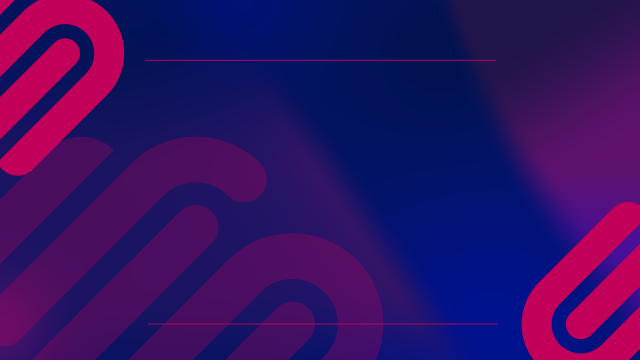
Give the GLSL for this background, as a WebGL 1 fragment shader.

```glsl
precision highp float;
// Deep blue backdrop with soft violet light folds, crossed by diagonal rounded
// bands: two solid crimson badges in opposite corners, translucent arches at
// lower left, and two thin rules. Built from distance functions and gradients.
// The canvas is 16 by 9 units with the origin at the lower left.

uniform vec2 u_resolution;

const float CANVAS_HEIGHT = 9.0;

const vec3 BLUE = vec3(0.01, 0.075, 0.37);
const vec3 BRIGHT_BLUE = vec3(0.0, 0.07, 0.58);
const vec3 TOP_BLUE = vec3(0.0, 0.065, 0.48);
const vec3 NAVY = vec3(0.0, 0.07, 0.29);
const vec3 VIOLET = vec3(0.21, 0.08, 0.40);
const vec3 DARK_PLUM = vec3(0.13, 0.08, 0.29);
const vec3 PLUM = vec3(0.37, 0.07, 0.42);
const vec3 PURPLE = vec3(0.28, 0.06, 0.60);
const vec3 CORNER_PINK = vec3(0.45, 0.06, 0.45);
const vec3 CRIMSON = vec3(0.76, 0.0, 0.35);
const vec3 RULE_COLOR = vec3(0.65, 0.03, 0.37);

const float ARCH_OPACITY = 0.29;
const float RULE_OPACITY = 0.85;
const float RULE_HALF_WIDTH = 0.016;

// Band radii: outer edge, inner edge, core
const vec3 BADGE_RADII = vec3(1.48, 0.73, 0.375);
const vec3 ARCH_RADII = vec3(2.271, 1.13, 0.5625);

const vec2 BADGE_TIP = vec2(1.625, 7.667);
const vec2 BADGE_END = vec2(-2.62, -0.94);   // along and across the diagonal
const float BADGE_END_RADIUS = 0.54;
const float BADGE_NEIGHBOUR = 1.827;
const vec2 MIRROR_CENTER = vec2(8.073, 4.281);

const vec2 LOW_ARCH_TIP = vec2(7.3125, 0.896);
const vec2 MID_ARCH_TIP = vec2(4.896, 3.3125);
const vec2 TOP_ARCH_TIP = vec2(2.04, 4.4375);
const float TOP_ARCH_RADIUS = 1.14;
const vec2 HOOK_END = vec2(1.70, 0.0);
const vec2 HOOK_TAIL = vec2(-5.08, 1.70);
const float HOOK_RADIUS = 0.57;

float glow(vec2 p, vec2 center, vec2 size) {
  vec2 d = (p - center) / size;
  return exp(-dot(d, d));
}

// Coordinates along (x) and across (y) the rising diagonal
vec2 diagonal(vec2 p, vec2 tip) {
  vec2 d = p - tip;
  return vec2(d.x + d.y, d.y - d.x) * 0.70710678;
}

// Distance to a ray that runs down the diagonal from its tip
float rayDistance(vec2 q) {
  return length(vec2(max(q.x, 0.0), q.y));
}

float band(float ray, vec3 radii) {
  return max(ray - radii.x, radii.y - ray);
}

// Round off a band beyond the given end
float roundEnd(float d, vec2 q, vec2 end, float radius) {
  return q.x < end.x ? max(d, length(q - end) - radius) : d;
}

float badge(vec2 p) {
  vec2 q = diagonal(p, BADGE_TIP);
  float ray = rayDistance(q);
  float ring = band(ray, BADGE_RADII);
  if (q.y < 0.0) ring = roundEnd(ring, q, BADGE_END, BADGE_END_RADIUS);
  return min(min(ring, ray - BADGE_RADII.z), BADGE_NEIGHBOUR - q.y);
}

float arches(vec2 p) {
  float ray = rayDistance(diagonal(p, LOW_ARCH_TIP));
  float low = min(band(ray, ARCH_RADII), ray - ARCH_RADII.z);

  vec2 q = diagonal(p, MID_ARCH_TIP);
  ray = rayDistance(q);
  float hook = max(band(ray, ARCH_RADII), -q.y);
  hook = roundEnd(hook, q, HOOK_TAIL, HOOK_RADIUS);
  hook = min(hook, length(q - HOOK_END) - HOOK_RADIUS);
  float mid = min(hook, ray - ARCH_RADII.z);

  q = diagonal(p, TOP_ARCH_TIP);
  float top = max(rayDistance(q) - TOP_ARCH_RADIUS, -q.y);
  return min(low, min(mid, top));
}

float rule(vec2 p, vec2 start, float span) {
  vec2 d = p - start;
  return length(vec2(d.x - clamp(d.x, 0.0, span), d.y)) - RULE_HALF_WIDTH;
}

vec3 backdrop(vec2 p) {
  vec3 color = mix(BLUE, BRIGHT_BLUE, 0.9 * glow(p, vec2(12.3, 0.8), vec2(4.0, 3.5)));
  color = mix(color, TOP_BLUE, 0.8 * glow(p, vec2(6.0, 8.9), vec2(1.8, 1.4)));
  color = mix(color, NAVY, 0.7 * glow(p, vec2(11.0, 7.7), vec2(2.0)));
  color = mix(color, NAVY, 0.5 * glow(p, vec2(3.2, 7.3), vec2(1.8)));

  // Violet fold: crisp on its right side, trailing off to the left
  float s = p.x - (11.5 - 0.67 * p.y);
  float fold = 1.0 - smoothstep(-0.6, 0.7, s);
  fold *= 0.45 + 0.55 * exp(-max(-s - 0.4, 0.0) / 1.8);
  fold *= (1.0 - smoothstep(4.5, 8.2, p.y)) * smoothstep(-1.0, 2.0, p.y);
  color = mix(color, VIOLET, fold);
  color = mix(color, CORNER_PINK, 0.6 * glow(p, vec2(0.0, 0.7), vec2(1.3)));

  // Plum fold behind a curved edge on the right
  float t = CANVAS_HEIGHT - p.y;
  float edge = 11.2 + 0.3 * t + 0.038 * t * t;
  float blur = 0.25 + 0.1 * t;
  vec3 plum = mix(DARK_PLUM, PLUM, smoothstep(0.5, 4.5, t + 0.6 * (p.x - 14.0)));
  plum = mix(plum, PURPLE, smoothstep(3.8, 6.5, t));
  return mix(color, plum, smoothstep(-blur, blur, p.x - edge));
}

void main() {
  float pixel = CANVAS_HEIGHT / u_resolution.y;
  vec2 p = gl_FragCoord.xy * pixel;
  vec3 color = backdrop(p);

  float rules = min(rule(p, vec2(3.65, 7.49), 8.73), rule(p, vec2(3.71, 0.9), 8.71));
  float badges = min(badge(p), badge(2.0 * MIRROR_CENTER - p));
  color = mix(color, CRIMSON, ARCH_OPACITY * clamp(0.5 - arches(p) / pixel, 0.0, 1.0));
  color = mix(color, RULE_COLOR, RULE_OPACITY * clamp(0.5 - rules / pixel, 0.0, 1.0));
  color = mix(color, CRIMSON, clamp(0.5 - badges / pixel, 0.0, 1.0));
  gl_FragColor = vec4(color, 1.0);
}
```
